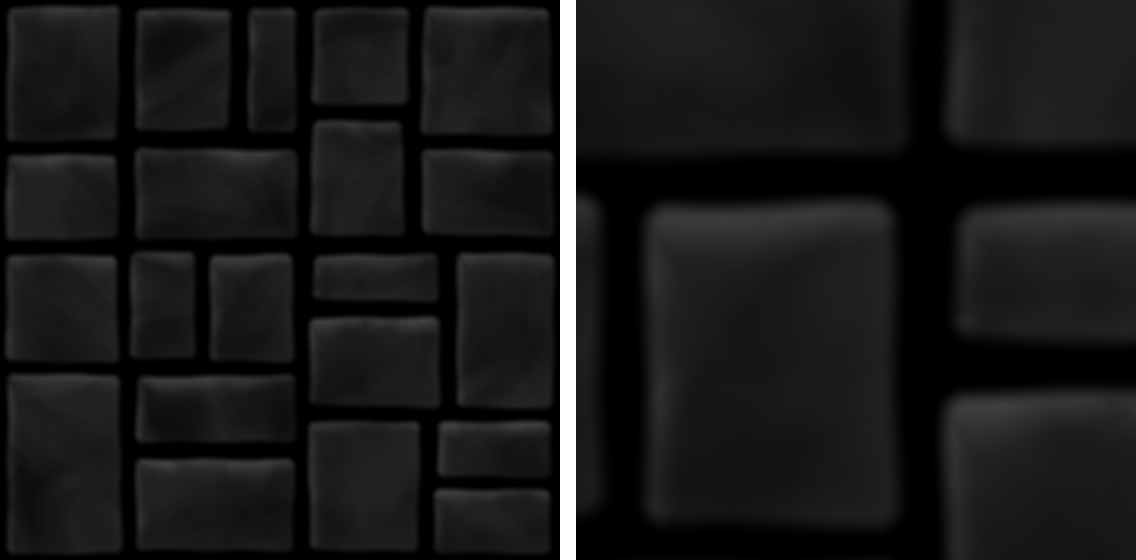
Left: the whole. Right: its middle third, enlarged.
Give the GLSL for this texture map, as a three.js fragment shader.

```glsl
// Dark dressed-stone wall: the square is cut again and again into uneven blocks,
// each block becomes a soft, slightly skewed rounded quad with black joints,
// cloudy stains and a pale worn bevel along its top and left edges.
varying vec2 vUv;

float hash(float n) {
  return fract(sin(n * 127.1 + 3.7) * 4375.85);
}

// Layered, warped sines: soft smoky blotches, roughly -1 to 1
float clouds(vec2 p) {
  float sum = 0.0, amp = 0.5;
  for (int i = 0; i < 5; i++) {
    p = mat2(0.8, 0.6, -0.6, 0.8) * p * 1.6 + 0.8 * sin(p.yx * 1.1 + float(i) * 2.3);
    sum += amp * sin(p.x) * sin(p.y);
    amp *= 0.58;
  }
  return sum;
}

// Cuts the unit square across its longer side until the block holding p is small
float findBlock(vec2 p, out vec2 lo, out vec2 hi) {
  float id = 1.0;
  lo = vec2(0.0);
  hi = vec2(1.0);
  for (int i = 0; i < 6; i++) {
    vec2 size = hi - lo;
    if (size.x * size.y < 0.06 + 0.045 * hash(id + 0.5)) break;
    float ratio = mix(0.35, 0.65, hash(id));
    vec2 axis = size.x > size.y ? vec2(1.0, 0.0) : vec2(0.0, 1.0);
    vec2 cut = lo + size * ratio;
    bool upper = dot(p - cut, axis) > 0.0;
    if (upper) lo = mix(lo, cut, axis);
    else hi = mix(hi, cut, axis);
    id = id * 2.0 + (upper ? 1.0 : 0.0);
  }
  return id;
}

void main() {
  vec2 lo, hi;
  float id = findBlock(vUv, lo, hi);
  vec2 local = vUv - 0.5 * (lo + hi);
  vec2 stainPos = vUv + vec2(hash(id + 0.2), hash(id + 0.7)) * 9.0;

  // Depth inside each side: own inset and tilt, with a faint wobble
  vec4 inset = 0.007 + 0.009 * vec4(hash(id + 0.11), hash(id + 0.23),
                                    hash(id + 0.37), hash(id + 0.41));
  vec4 tilt = 0.05 * (vec4(hash(id + 0.53), hash(id + 0.61),
                           hash(id + 0.79), hash(id + 0.83)) - 0.5);
  vec2 wobble = 0.0012 * sin(stainPos.yx * 45.0);
  vec4 depth = vec4(vUv - lo + wobble, hi - vUv + wobble) - inset
             + tilt * local.yxyx;

  // Rounded quad, negative inside
  vec2 q = -min(depth.xy, depth.zw) + 0.017;
  float dist = length(max(q, 0.0)) + min(max(q.x, q.y), 0.0) - 0.017;
  float cover = smoothstep(0.004, -0.012, dist);

  // Stained face, a little darker towards the foot
  float stain = clouds(stainPos * 9.0);
  float fine = clouds(stainPos * 27.0 + 4.0);
  float height = local.y / (hi.y - lo.y);
  float tone = 0.1 + 0.06 * stain + 0.012 * fine + 0.018 * height;
  tone = clamp(tone, 0.052, 0.128);

  // Worn bevels: broad and patchy on top, narrow on the left, faint elsewhere
  float wear = clouds(stainPos * 13.0 + 2.0);
  float topWidth = 0.02 + 0.012 * wear;
  float top = exp(-pow(max(depth.w, 0.0) / topWidth, 2.0));
  float left = exp(-pow(max(depth.x, 0.0) / 0.015, 2.0));
  float rest = exp(-pow(max(min(depth.y, depth.z), 0.0) / 0.018, 2.0));
  float bevel = max(top * (0.12 + 0.07 * wear), left * (0.1 + 0.05 * fine));
  tone += max(bevel, rest * 0.02);

  gl_FragColor = vec4(vec3(tone * cover), 1.0);
}
```
